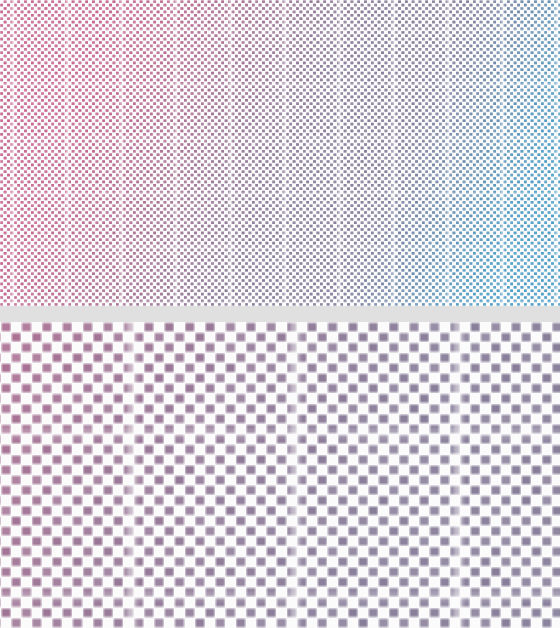
Top: the whole. Bottom: its middle third, enlarged.
A Shadertoy shader for this background:

```glsl
float hash(vec2 p) {
    return fract(sin(dot(p, vec2(127.1, 311.7))) * 43758.5453);
}

// Soft coverage of a rectangle centred in its cell
float softDot(vec2 local, vec2 halfSize, float blur) {
    vec2 cover = clamp((halfSize - abs(local)) / blur + 0.5, 0.0, 1.0);
    return cover.x * cover.y;
}

// Pale seams that return every 16 cells, fainter across than down
float seamFade(vec2 grid) {
    vec2 dist = abs(mod(grid - vec2(3.84, 1.1) + 8.0, 16.0) - 8.0);
    vec2 fade = mix(vec2(0.55, 0.8), vec2(1.0), smoothstep(0.1, 0.8, dist));
    return fade.x * fade.y;
}

void mainImage(out vec4 fragColor, in vec2 fragCoord) {
    vec2 uv = fragCoord / iResolution.xy;

    // Checker of 45 dot pairs down, about 82 across
    float cellsDown = 90.0;
    float pixel = cellsDown / iResolution.y;
    vec2 grid = fragCoord * pixel;
    vec2 cell = floor(grid);
    float checker = 1.0 - mod(cell.x + cell.y, 2.0);
    float blur = max(pixel, 0.34);
    float ink = checker * softDot(fract(grid) - 0.5, vec2(0.45, 0.41), blur);

    // Seams and slight unevenness between dots
    ink *= seamFade(grid) * mix(0.86, 1.0, hash(cell));

    // Slanted pink to blue gradient through grey mauve
    float slant = clamp(uv.x + 0.24 * (0.5 - uv.y), 0.0, 1.0);
    vec3 pink = vec3(0.78, 0.40, 0.56);
    vec3 mauve = vec3(0.53, 0.49, 0.60);
    vec3 blue = vec3(0.30, 0.62, 0.78);
    vec3 dotColor = mix(pink, mauve, smoothstep(0.05, 0.6, slant));
    dotColor = mix(dotColor, blue, smoothstep(0.66, 1.02, slant));

    vec3 paper = vec3(0.985);
    fragColor = vec4(mix(paper, dotColor, ink), 1.0);
}
```
